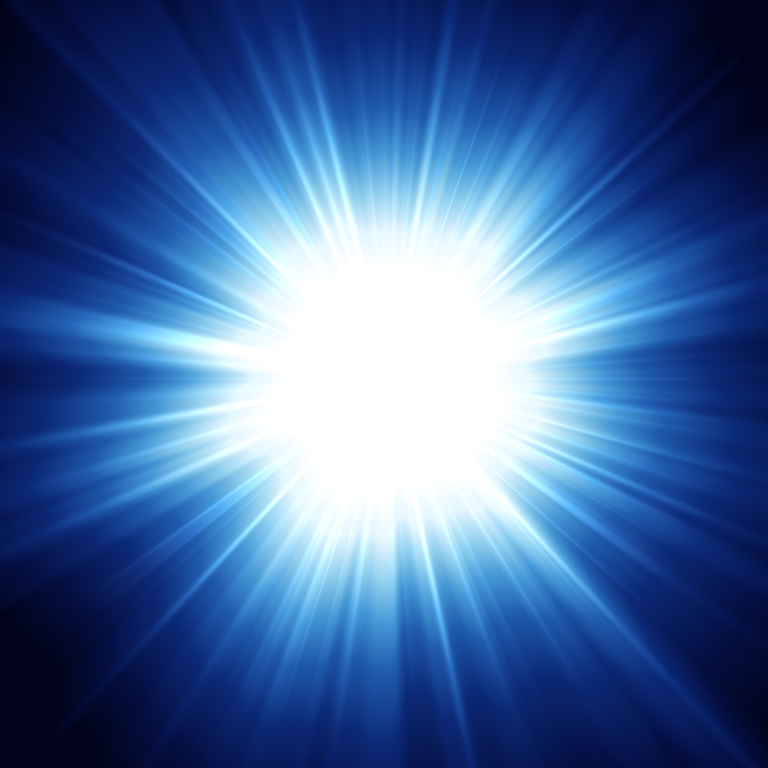
A WebGL 1 fragment shader for this background:

```glsl
precision highp float;
// A white starburst with fine radial rays fading through cyan into deep blue.

uniform vec2 u_resolution;

const vec2 CENTER = vec2(0.507, 0.507);
const vec3 WHITE = vec3(1.0);
const vec3 ICE = vec3(0.90, 0.97, 1.0);
const vec3 CYAN = vec3(0.57, 0.81, 0.93);
const vec3 SKY = vec3(0.27, 0.59, 0.83);
const vec3 AZURE = vec3(0.12, 0.35, 0.67);
const vec3 ROYAL = vec3(0.045, 0.16, 0.46);
const vec3 NAVY = vec3(0.015, 0.06, 0.26);
const vec3 NIGHT = vec3(0.0, 0.012, 0.10);

float hash(float n, float seed) {
  return fract(sin(n * 12.9898 + seed * 78.233) * 43758.5453);
}

// Smooth noise around the circle, with a whole number of cells per turn.
float ringNoise(float turn, float cells, float seed) {
  float x = turn * cells;
  float i = floor(x);
  float f = x - i;
  float a = hash(mod(i, cells), seed);
  float b = hash(mod(i + 1.0, cells), seed);
  return mix(a, b, f * f * (3.0 - 2.0 * f));
}

// Sum of four soft beams, with angles and width in degrees.
float beams(float angle, vec4 directions, float width) {
  vec4 d = (mod(angle - directions + 180.0, 360.0) - 180.0) / width;
  return dot(exp(-d * d), vec4(1.0));
}

// Layered streaks of increasing fineness, centered on zero.
float streaks(float turn) {
  float sum = 0.0;
  float cells = 36.0;
  float weight = 0.5;
  for (int i = 0; i < 4; i++) {
    sum += weight * (ringNoise(turn, cells, float(i) + 3.0) - 0.5);
    cells = floor(cells * 1.9);
    weight *= 0.8;
  }
  return sum;
}

// Sparse narrow rays made from the peaks of noise.
float glints(float turn, float cells, float seed) {
  return pow(ringNoise(turn, cells, seed), 7.0);
}

// Color of the glow at a given reach from the center.
vec3 glowColor(float reach) {
  vec3 c = mix(WHITE, ICE, smoothstep(0.14, 0.20, reach));
  c = mix(c, CYAN, clamp((reach - 0.195) / 0.05, 0.0, 1.0));
  c = mix(c, SKY, clamp((reach - 0.245) / 0.05, 0.0, 1.0));
  c = mix(c, AZURE, clamp((reach - 0.295) / 0.06, 0.0, 1.0));
  c = mix(c, ROYAL, clamp((reach - 0.355) / 0.09, 0.0, 1.0));
  c = mix(c, NAVY, clamp((reach - 0.445) / 0.13, 0.0, 1.0));
  return mix(c, NIGHT, clamp((reach - 0.575) / 0.13, 0.0, 1.0));
}

void main() {
  vec2 p = gl_FragCoord.xy / u_resolution - CENTER;
  float radius = length(p);
  float angle = degrees(atan(p.y, p.x + 0.000001));
  float turn = fract(angle / 360.0 + 1.0);

  // Broad lobes and gaps shape the outline of the glow.
  float lobes = 0.10 * beams(angle, vec4(20.0, 62.0, 170.0, 204.0), 8.0);
  lobes += 0.07 * beams(angle, vec4(130.0, 250.0, 312.0, 347.0), 10.0);
  lobes -= 0.09 * beams(angle, vec4(3.0, 36.0, 154.0, 181.0), 5.0);
  lobes -= 0.06 * beams(angle, vec4(92.0, 218.0, 275.0, 331.0), 7.0);

  // Named directions carry the longest thin rays.
  float rays = beams(angle, vec4(42.5, 104.0, 135.0, 157.0), 0.8);
  rays += beams(angle, vec4(227.0, 282.0, 313.0, 336.5), 0.8);
  rays += 0.6 * beams(angle, vec4(80.0, 113.0, 190.0, 261.5), 0.9);

  float stretch = lobes + 0.24 * streaks(turn) + 0.09 * rays;
  float reach = radius * (1.0 - stretch);

  // The upper right and lower left fall off sooner.
  float diagonal = dot(p, vec2(0.7071));
  reach += 0.10 * smoothstep(0.30, 0.70, abs(diagonal));
  vec3 color = glowColor(reach);

  // Bright filaments lie over the blue part of the glow.
  float band = smoothstep(0.13, 0.24, radius) * (1.0 - smoothstep(0.25, 0.52, radius));
  float filaments = 0.6 * glints(turn, 150.0, 11.0) + 0.4 * glints(turn, 260.0, 17.0);
  color += band * (0.28 * filaments + 0.12 * rays) * vec3(0.55, 0.85, 1.0);

  gl_FragColor = vec4(clamp(color, 0.0, 1.0), 1.0);
}
```
